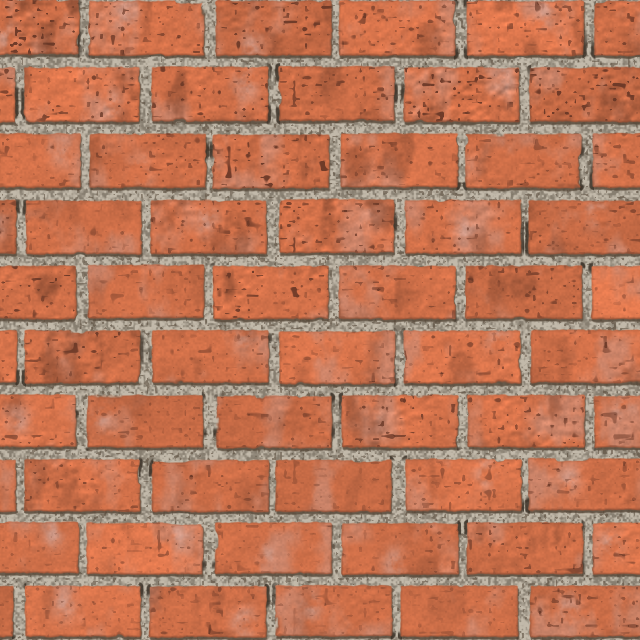
Give the GLSL for this texture, as a Shadertoy shader.

```glsl
// Weathered orange brick wall in running bond with rough grey mortar.

// Layout, in canvas units
const float BRICK_PITCH = 0.197;
const float FIRST_JOINT = 0.130;
const float ROW_HEIGHT = 0.101;
const float FIRST_BED = 0.0859;             // underside of the top course
const vec2 ROW_RATE = vec2(9.546, 0.392);   // courses get thinner downwards
const float BED_SHARE = 0.185;              // mortar share of one course
const vec2 BRICK_HALF = vec2(0.0917, 0.0412);
const float CORNER = 0.0025;
const vec2 JITTER = vec2(0.0035, 0.0014);
const vec2 SHADOW_SHIFT = vec2(0.0012, -0.0040);

// Wear
const float EDGE_WEAR = 0.0036;
const float TONE_SPREAD = 0.13;
const float RELIEF = 0.20;
const float PIT_AMOUNT = 0.80;

// Colours
const vec3 BRICK = vec3(0.825, 0.445, 0.290);
const vec3 BRICK_PALE = vec3(0.790, 0.540, 0.450);
const vec3 BRICK_DARK = vec3(0.550, 0.300, 0.200);
const vec3 BLOOM = vec3(0.810, 0.640, 0.590);
const vec3 PIT = vec3(0.400, 0.210, 0.145);
const vec3 MORTAR_LIGHT = vec3(0.760, 0.725, 0.665);
const vec3 MORTAR_DARK = vec3(0.530, 0.495, 0.440);
const vec3 SHADOW = vec3(0.340, 0.285, 0.225);

float hash(vec2 p) {
    vec3 q = fract(p.xyx * 0.1031);
    q += dot(q, q.yzx + 33.33);
    return fract((q.x + q.y) * q.z);
}

float noise(vec2 p) {
    vec2 i = floor(p), f = fract(p);
    f = f * f * (3.0 - 2.0 * f);
    return mix(mix(hash(i), hash(i + vec2(1, 0)), f.x),
               mix(hash(i + vec2(0, 1)), hash(i + vec2(1, 1)), f.x), f.y);
}

float fbm(vec2 p) {
    float sum = 0.0, amp = 0.5;
    for (int i = 0; i < 4; i++) {
        sum += amp * noise(p);
        p = p * 2.03 + 17.3;
        amp *= 0.5;
    }
    return sum / 0.9375;
}

float roundBox(vec2 p, vec2 halfSize) {
    vec2 q = abs(p) - halfSize + CORNER;
    return length(max(q, 0.0)) + min(max(q.x, q.y), 0.0) - CORNER;
}

vec3 mortarColor(vec2 p) {
    float grain = 0.5 * noise(p * 310.0) + 0.3 * noise(p * 170.0 + 9.0) + 0.2 * fbm(p * 35.0);
    vec3 col = mix(MORTAR_DARK, MORTAR_LIGHT, smoothstep(0.22, 0.68, grain));
    float hole = smoothstep(0.74, 0.86, noise(p * 230.0 + 41.0));
    return mix(col, SHADOW, 0.55 * hole);
}

vec3 brickColor(vec2 p, vec2 local, vec2 id) {
    vec2 seed = id * 7.31 + 50.0;
    float age = mix(0.6, 1.2, p.y) * mix(0.5, 1.2, hash(seed + 3.0));

    // Firing tone, cloudy patches, pale bloom and soot
    vec3 col = BRICK * (1.0 + TONE_SPREAD * (hash(seed) - 0.5));
    col *= 0.93 + 0.14 * fbm(p * vec2(22.0, 30.0) + seed);
    float cloud = fbm(p * vec2(20.0, 13.0) + seed * 1.7);
    col = mix(col, BRICK_PALE, 0.75 * smoothstep(0.48, 0.78, cloud));
    vec2 center = (vec2(hash(seed + 5.0), hash(seed + 6.0)) - 0.5) * BRICK_HALF * 1.5;
    vec2 away = (local - center) * vec2(55.0, 38.0);
    float bloom = exp(-dot(away, away)) * step(0.5, hash(seed + 8.0));
    col = mix(col, BLOOM, 0.75 * bloom * smoothstep(0.25, 0.75, fbm(p * 50.0)));
    float soot = smoothstep(0.56, 0.80, fbm(p * vec2(26.0, 14.0) + seed * 2.3 + 70.0));
    col = mix(col, BRICK_DARK, 0.6 * age * soot);

    // Grainy relief lit from above
    vec2 g = p * vec2(95.0, 125.0) + seed;
    float slope = noise(g) - noise(g + vec2(-0.25, 0.55));
    float roughness = smoothstep(0.30, 0.65, fbm(p * 24.0 + seed + 20.0));
    col *= 1.0 + RELIEF * age * mix(0.4, 1.0, roughness) * slope;
    col *= 0.96 + 0.08 * noise(p * 330.0);

    // Scattered pits, fine and coarse
    float fine = smoothstep(0.79, 0.91, noise(p * vec2(145.0, 185.0) + seed * 3.1));
    float coarse = smoothstep(0.87, 0.95, noise(p * vec2(68.0, 88.0) + seed * 5.7));
    float pits = PIT_AMOUNT * age * (fine * mix(0.4, 1.0, roughness) + coarse);
    return mix(col, PIT, clamp(pits, 0.0, 0.9));
}

void mainImage(out vec4 fragColor, in vec2 fragCoord) {
    vec2 p = fragCoord / iResolution.xy;
    float px = 1.0 / min(iResolution.x, iResolution.y);

    // Course and brick containing this point
    float drop = 1.0 - p.y - FIRST_BED;
    float course = 1.0 + drop * (ROW_RATE.x + ROW_RATE.y * drop) - 0.5 * BED_SHARE;
    float row = floor(course);
    float column = (p.x - FIRST_JOINT) / BRICK_PITCH + 0.5 * mod(row, 2.0);
    vec2 id = vec2(floor(column), row);
    vec2 local = vec2((fract(column) - 0.5) * BRICK_PITCH, (0.5 - fract(course)) * ROW_HEIGHT);
    local -= JITTER * (2.0 * vec2(hash(id + 31.0), hash(id + 57.0)) - 1.0);

    // Uneven outline with occasional chips
    float wear = EDGE_WEAR * (0.6 * noise(p * 65.0) + 0.4 * noise(p * 190.0) - 0.5);
    wear += 0.004 * smoothstep(0.80, 0.95, noise(p * 32.0 + 90.0));
    vec2 halfSize = BRICK_HALF - vec2(0.0018 * hash(id + 83.0), 0.0);
    float d = roundBox(local, halfSize) + wear;

    // Mortar with shadow below the bricks and open cracks in the upright joints
    vec3 col = mortarColor(p);
    float shade = roundBox(local - SHADOW_SHIFT, halfSize) + wear;
    col = mix(col, SHADOW, 0.85 * (1.0 - smoothstep(-0.0015, 0.0018, shade)));
    float crack = smoothstep(0.66, 0.80, noise(p * vec2(18.0, 34.0) + 12.0));
    crack *= 1.0 - smoothstep(0.0015, 0.0045, abs(d - 0.002));
    crack *= smoothstep(-0.003, -0.001, abs(local.x) - halfSize.x);
    col = mix(col, SHADOW * 0.65, 0.85 * crack);

    // Brick face, darkened towards its lower and side edges
    vec3 face = brickColor(p, local, id);
    float rim = smoothstep(-0.0045, 0.0, d);
    float lower = smoothstep(0.0, halfSize.y, -local.y);
    face = mix(face, BRICK_DARK, rim * mix(0.25, 0.75, lower));
    col = mix(col, face, 1.0 - smoothstep(-px, px, d));
    fragColor = vec4(clamp(col, 0.0, 1.0), 1.0);
}
```
